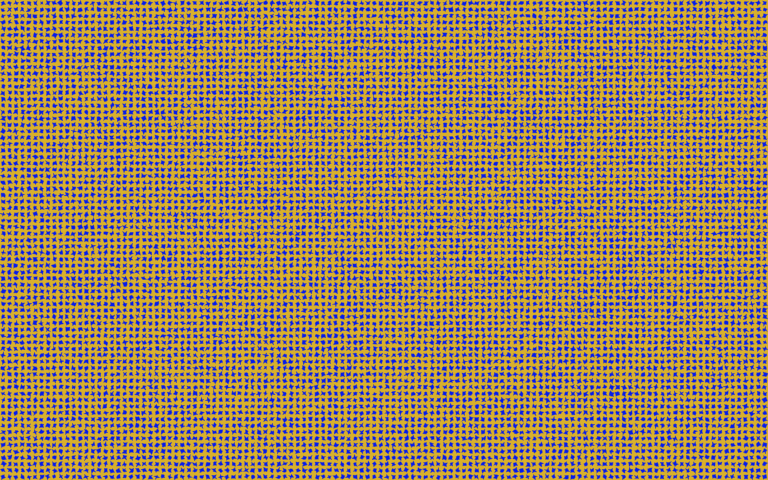
Write a WebGL 1 fragment shader that draws this pattern.

```glsl
precision highp float;

uniform vec2 u_resolution;

#define REPEATS vec2(120.0, 75.0)
#define GOLD vec3(0.85, 0.69, 0.17)
#define BLUE vec3(0.01, 0.10, 0.93)
#define CORNERS 8
#define TIP_RADIUS vec2(0.27, 0.51)
#define NOTCH_RADIUS vec2(0.15, 0.35)
#define CENTER_JITTER 0.05
#define ANGLE_JITTER 0.5
#define TILT 1.4
#define SIZE_VARIATION 0.15
#define EDGE_SOFTNESS 1.4

const float TAU = 6.2831853;

float hash(vec2 cell, float salt) {
    vec3 p = fract(vec3(cell, salt) * vec3(0.1031, 0.1137, 0.0973));
    p += dot(p, p.yzx + 33.33);
    return fract((p.x + p.y) * p.z);
}

float cross2(vec2 a, vec2 b) {
    return a.x * b.y - a.y * b.x;
}

float segmentDistance(vec2 p, vec2 a, vec2 b) {
    vec2 edge = b - a;
    float along = clamp(dot(p - a, edge) / dot(edge, edge), 0.0, 1.0);
    return length(p - a - edge * along);
}

// Odd corners are the tips of a rough square, even ones dent its sides
vec2 chipCorner(vec2 cell, float index) {
    float i = mod(index, float(CORNERS));
    float turn = (hash(cell, i + 20.0) - 0.5) * ANGLE_JITTER;
    float tilt = (hash(cell, 40.0) - 0.5) * TILT;
    float angle = TAU * (i + turn + tilt) / float(CORNERS);
    vec2 range = mod(i, 2.0) > 0.5 ? TIP_RADIUS : NOTCH_RADIUS;
    float radius = mix(range.x, range.y, hash(cell, i + 1.0));
    return radius * vec2(cos(angle), sin(angle));
}

// Signed distance to the jagged chip, negative inside
float chipDistance(vec2 p, vec2 cell) {
    float nearest = 1.0;
    float side = 1.0;
    vec2 a = chipCorner(cell, 0.0);
    for (int i = 0; i < CORNERS; i++) {
        vec2 b = chipCorner(cell, float(i) + 1.0);
        nearest = min(nearest, segmentDistance(p, a, b));
        // Inside the wedge formed by the centre and this edge
        if (cross2(a, p) >= 0.0 && cross2(p, b) >= 0.0 && cross2(b - a, p - a) > 0.0) {
            side = -1.0;
        }
        a = b;
    }
    return side * nearest;
}

void main() {
    vec2 grid = gl_FragCoord.xy / u_resolution * REPEATS;
    float edgeWidth = EDGE_SOFTNESS * REPEATS.y / u_resolution.y;
    float coverage = 0.0;

    // Neighbouring chips may reach across the cell border
    for (int y = -1; y <= 1; y++) {
        for (int x = -1; x <= 1; x++) {
            vec2 corner = floor(grid) + vec2(float(x), float(y));
            vec2 cell = mod(corner, REPEATS);
            vec2 offset = vec2(hash(cell, 50.0), hash(cell, 51.0)) - 0.5;
            vec2 p = grid - corner - 0.5 - 2.0 * CENTER_JITTER * offset;
            float size = 1.0 + SIZE_VARIATION * (hash(cell, 52.0) - 0.5);
            float d = chipDistance(p / size, cell) * size;
            coverage = max(coverage, clamp(0.5 - d / edgeWidth, 0.0, 1.0));
        }
    }

    gl_FragColor = vec4(mix(GOLD, BLUE, coverage), 1.0);
}
```
